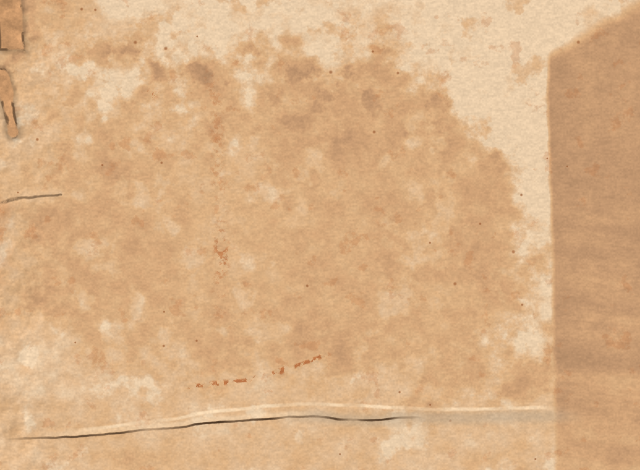
Write a Shadertoy shader that draws this texture.

```glsl
// Aged paper sheet: a broad tan stain on paler paper, a shaded panel at the
// right, a long fold below, torn flaps at the left and rust flecks.
// A tone value built from noisy masks runs through a five-colour ramp.

// Paper tones, dark to light
const vec3 PAPER[5] = vec3[5](vec3(0.755, 0.585, 0.435), vec3(0.82, 0.64, 0.47),
    vec3(0.86, 0.69, 0.51), vec3(0.88, 0.73, 0.57), vec3(0.92, 0.805, 0.665));
const vec3 RUST = vec3(0.70, 0.40, 0.22);
const vec3 CRACK = vec3(0.36, 0.27, 0.19);
const vec3 GREY = vec3(0.76, 0.67, 0.56);
const vec3 GLINT = vec3(0.97, 0.85, 0.70);
const vec3 FLAP = vec3(0.81, 0.61, 0.43);
const float ASPECT = 1.3617;
const float STAIN_TONE = 1.55;
const float PANEL_TONE = -0.15;
const float MOTTLE = 1.6;
const float GRAIN = 0.06;
const vec2 PANEL_CORNER = vec2(1.162, 0.885);

float hash(vec2 p) {
    vec3 q = fract(p.xyx * 0.1031);
    q += dot(q, q.yzx + 33.33);
    return fract((q.x + q.y) * q.z);
}
float noise(vec2 p) {
    vec2 i = floor(p), f = fract(p);
    f = f * f * (3.0 - 2.0 * f);
    return mix(mix(hash(i), hash(i + vec2(1, 0)), f.x),
               mix(hash(i + vec2(0, 1)), hash(i + 1.0), f.x), f.y) - 0.5;
}
// Fractal noise, centred on zero
float fbm(vec2 p) {
    float sum = 0.0, amp = 0.5;
    for (int i = 0; i < 5; i++) {
        sum += amp * noise(p);
        p = mat2(1.6, 1.2, -1.2, 1.6) * p + 17.3;
        amp *= 0.55;
    }
    return sum;
}
// Smooth step whose ends may come in either order
float ease(float a, float b, float x) {
    x = clamp((x - a) / (b - a), 0.0, 1.0);
    return x * x * (3.0 - 2.0 * x);
}
float span(float a, float b, float x, float soft) {
    return ease(a - soft, a + soft, x) * ease(b + soft, b - soft, x);
}
// Soft line or disc
float ink(float dist, float radius) { return ease(1.5, 0.2, abs(dist) / radius); }
float segment(vec2 p, vec2 a, vec2 b) {
    vec2 d = b - a;
    return length(p - a - d * clamp(dot(p - a, d) / dot(d, d), 0.0, 1.0));
}
vec3 ramp(float t) {
    float s = clamp(t, 0.0, 3.999);
    int i = int(s);
    return mix(PAPER[i], PAPER[i + 1], fract(s)) * (1.0 + 0.06 * clamp(t, -2.0, 0.0));
}

void mainImage(out vec4 fragColor, in vec2 fragCoord) {
    vec2 p = fragCoord / iResolution.xy * vec2(ASPECT, 1.0);
    float x = p.x, y = p.y;
    float cloud = fbm(p * 4.0 + 3.0), blotch = fbm(p * 11.0 + 40.0), fine = fbm(p * 36.0 + 80.0);
    // Pale paper, brightest at the top, with a tan corner
    float tone = 2.5 + 1.3 * ease(0.4, 0.8, y) * ease(0.1, 0.4, x);
    tone += 1.0 * ease(0.9, 1.12, x) * ease(0.12, 0.3, y);
    tone -= 1.7 * ease(0.3, 0.05, x + 0.3 * cloud) * ease(0.78, 0.95, y);
    // Broad stain with a ragged, feathered border
    float top = 0.86 - 0.05 * ease(0.6, 0.72, x) - 0.28 * ease(0.88, 1.16, x);
    float stain = max(max(y - top, 0.15 - x), max(x - 1.13, 0.2 - y));
    stain += 0.24 * cloud + 0.28 * blotch + 0.14 * fine;
    tone = mix(tone, STAIN_TONE, 0.95 * ease(0.065, -0.06, stain));
    tone += MOTTLE * (0.9 * cloud + blotch + 1.4 * fine);
    tone += 1.3 * ease(0.08, 0.26, fbm(p * 17.0 + 60.0));
    tone -= 1.6 * ease(0.08, 0.24, fbm(p * 19.0 + 9.0)) * ease(0.6, 0.85, y);
    // Shaded panel with a slanted top and horizontal wrinkles
    float edge = x - PANEL_CORNER.x - 0.018 * (1.0 - y) - 0.008 * noise(vec2(y * 9.0, 2.0));
    float slant = PANEL_CORNER.y + 0.57 * (x - PANEL_CORNER.x) - y;
    float panel = ease(-0.006, 0.009, edge) * ease(-0.015, 0.03, slant);
    float wrinkle = fbm(vec2(x * 2.5, y * 26.0 + x * 3.0)) * ease(0.8, 0.45, y);
    float shaded = PANEL_TONE + 0.45 * ease(0.0, 0.09, edge) + 3.2 * wrinkle;
    shaded += 0.9 * blotch + 1.2 * fine + 0.6 * ease(0.17, 0.0, y);
    tone = mix(tone - 1.2 * ease(0.0, 0.15, edge), shaded, panel * (0.7 + 0.3 * ease(0.05, 0.16, y)));
    vec3 col = ramp(tone);
    // Rust: vertical streak, dotted arc, blot and left seepage
    float streak = ink(x - 0.465 - 0.05 * blotch, 0.016) * span(0.33, 0.85, y, 0.06);
    streak *= 0.25 + 0.35 * span(0.42, 0.5, y, 0.03);
    float rise = clamp((x - 0.4) / 0.3, 0.0, 1.0);
    float arc = ink(y - 0.178 - 0.067 * pow(rise, 1.7) - 0.012 * fine, 0.005) * span(0.4, 0.7, x, 0.01);
    float blot = ink(length((p - vec2(0.32, 0.8)) * vec2(1.0, 1.5)), 0.018);
    float seep = ease(0.12, 0.0, x) * span(0.32, 0.68, y, 0.05) * ease(0.0, 0.25, blotch);
    float rust = (streak + 0.9 * arc + 0.7 * blot) * ease(-0.05, 0.2, fbm(p * 100.0));
    rust += 0.2 * ease(0.17, 0.3, fbm(p * 30.0 + 5.0));
    col = mix(col, RUST, min(rust + 0.25 * seep, 0.8));
    // Scattered flecks
    vec2 cell = floor(p * 16.0);
    vec2 spot = 0.2 + 0.6 * vec2(hash(cell + 5.0), hash(cell + 31.0));
    float fleck = ink(length(fract(p * 16.0) - spot), mix(0.03, 0.06, hash(cell + 71.0)));
    col = mix(col, RUST * 0.8, 0.6 * step(0.92, hash(cell + 11.0)) * fleck);
    // Long fold: pale ridge, greyish valley and thin dark crease
    float wobble = 0.007 * noise(vec2(x * 16.0, 7.0)) + 0.004 * fine;
    float crease = y - 0.064 - 0.049 * ease(0.0, 0.7, x) + 0.005 * span(0.7, 0.82, x, 0.04) - wobble;
    float ridge = y - 0.083 - 0.056 * ease(0.1, 0.65, x) + 0.008 * ease(0.72, 0.95, x) - wobble;
    float worn = 0.7 + 0.9 * noise(vec2(x * 28.0, 3.0));
    col = mix(col, GREY, 0.6 * ink(crease, 0.014) * span(0.62, 1.2, x, 0.06));
    col = mix(col, GLINT, 0.5 * ink(crease - 0.007, 0.006) * span(0.12, 0.65, x, 0.05));
    col = mix(col, GLINT, worn * ink(ridge, 0.004) * span(0.18, 1.16, x, 0.06));
    col = mix(col, CRACK, worn * ink(crease, 0.0026) * span(0.04, 0.88, x, 0.03));
    // Creased left margin, torn flaps and a crack
    col *= 1.0 + 0.9 * ease(0.2, 0.02, x) * (blotch - fbm((p + vec2(-0.004, 0.004)) * 11.0 + 40.0));
    vec2 q = p - vec2(0.079 - 0.06 * y, 0.95);
    float flap = max(abs(q.x) - 0.026, abs(q.y) - 0.056) + 0.008 * blotch;
    float curl = segment(p, vec2(0.004, 0.84), vec2(0.03, 0.72)) - 0.01 + 0.03 * blotch;
    float torn = min(flap, curl);
    col *= 1.0 - 0.2 * ease(0.016, 0.0, torn);
    col = mix(col, FLAP * (1.0 + 3.0 * q.x * step(flap, curl) + 0.5 * fine), ease(0.003, -0.003, torn));
    col = mix(col, CRACK, 0.75 * ink(torn, 0.003) * ease(-0.1, 0.15, blotch + fine));
    float split = segment(p + vec2(0.0, 0.03 * blotch), vec2(0.0, 0.573), vec2(0.13, 0.585));
    col = mix(col, CRACK, 0.6 * ink(split, 0.0026) * ease(-0.2, 0.1, fine));
    // Slanted fibres and paper grain
    float fibre = noise(vec2(x * 110.0 + y * 60.0, y * 230.0 - x * 40.0));
    fragColor = vec4(col * (1.0 + GRAIN * (fibre + noise(p * 290.0))), 1.0);
}
```
